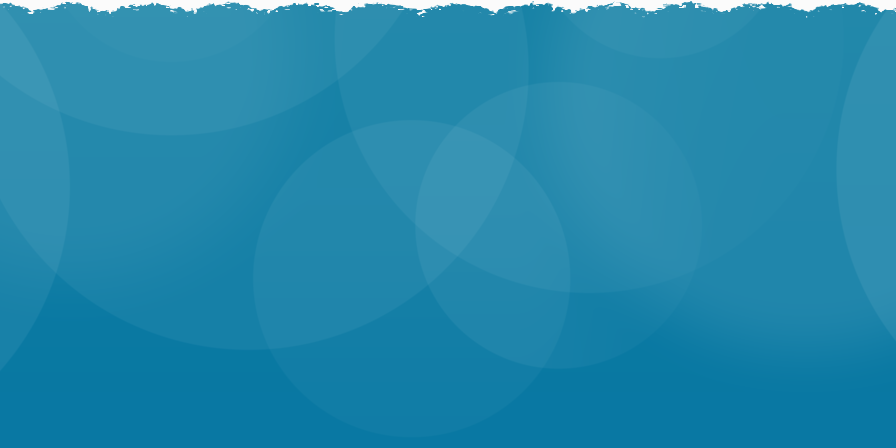
Give the GLSL for this background, as a Shadertoy shader.

```glsl
// Translucent overlapping discs on a blue ground under a torn white upper border.

float hash(vec2 p) {
    vec3 q = fract(p.xyx * vec3(0.1031, 0.1030, 0.0973));
    q += dot(q, q.yzx + 33.33);
    return fract((q.x + q.y) * q.z);
}

float noise(vec2 p) {
    vec2 i = floor(p), f = fract(p);
    f = f * f * (3.0 - 2.0 * f);
    return mix(mix(hash(i), hash(i + vec2(1, 0)), f.x),
               mix(hash(i + vec2(0, 1)), hash(i + vec2(1, 1)), f.x), f.y);
}

// Coverage of a disc whose rim fades over the given half width
float disc(vec2 p, vec2 center, float radius, float blur) {
    return 1.0 - smoothstep(-blur, blur, length(p - center) - radius);
}

void veil(inout vec3 color, float alpha) {
    color = mix(color, vec3(0.96, 0.99, 1.0), alpha);
}

// White coverage of the scalloped, ragged border
float tornPaper(vec2 p, float pixel) {
    float warp = 0.025 * (noise(vec2(p.x * 5.0, 3.0)) - 0.5);
    float scallop = abs(sin(3.14159 * (p.x + warp - 0.591) / 0.172));
    float grain = noise(p * vec2(85.0, 130.0)) - 0.5;
    float fine = noise(p * vec2(210.0, 260.0)) - 0.5;
    float edge = 0.974 + 0.018 * scallop + 0.010 * grain + 0.006 * fine;
    float paper = smoothstep(-pixel, pixel, p.y - edge);

    // Flecks of paper just below the tear
    float band = smoothstep(edge - 0.014, edge - 0.004, p.y);
    float flecks = smoothstep(0.72, 0.82, noise(p * vec2(110.0, 240.0) + 17.0));
    return max(paper, band * flecks);
}

void mainImage(out vec4 fragColor, in vec2 fragCoord) {
    vec2 p = fragCoord / iResolution.y;
    float pixel = 1.0 / iResolution.y;
    float rim = max(pixel, 0.002);

    // Ground, slightly greener toward the top
    vec3 color = mix(vec3(0.035, 0.470, 0.638), vec3(0.045, 0.485, 0.632), p.y);

    // Broad soft glows
    veil(color, 0.060 * disc(p, vec2(0.16, 0.87), 0.49, 0.13));
    veil(color, 0.095 * disc(p, vec2(1.80, 0.79), 0.57, 0.11));

    // Large discs
    veil(color, 0.052 * disc(p, vec2(0.555, 0.844), 0.625, rim));
    veil(color, 0.052 * disc(p, vec2(0.383, 1.315), 0.617, rim));
    veil(color, 0.060 * disc(p, vec2(-0.464, 0.583), 0.620, rim));
    veil(color, 0.068 * disc(p, vec2(2.487, 0.622), 0.620, rim));
    float fade = 1.0 - 0.75 * smoothstep(1.15, 1.75, p.x);
    veil(color, 0.050 * fade * disc(p, vec2(1.315, 0.914), 0.568, rim));

    // Middle discs, fading downward and to the right
    fade = mix(0.6, 1.0, smoothstep(0.05, 0.60, p.y));
    veil(color, 0.055 * fade * disc(p, vec2(0.919, 0.378), 0.354, rim));
    fade = 1.0 - 0.6 * smoothstep(1.15, 1.55, p.x);
    veil(color, 0.055 * fade * disc(p, vec2(1.247, 0.497), 0.320, rim));

    // Small discs cut by the upper border
    veil(color, 0.035 * disc(p, vec2(1.474, 1.151), 0.281, rim));
    veil(color, 0.018 * disc(p, vec2(0.383, 1.151), 0.289, rim));

    color = mix(color, vec3(0.985), tornPaper(p, pixel));
    fragColor = vec4(color, 1.0);
}
```
